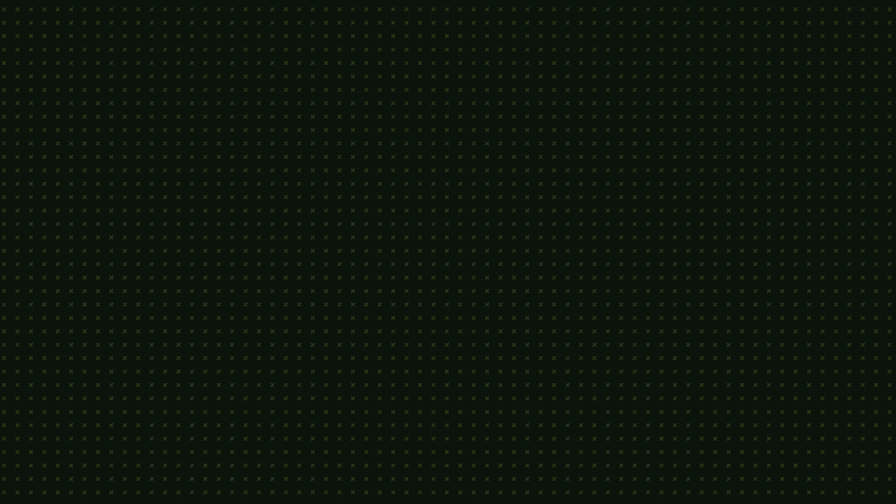
Write a WebGL 1 fragment shader that draws this pattern.

```glsl
precision highp float;
// Fine grid of tiny cross stitches on a near-black green cloth.
// Each cell holds two diagonal threads, green laid over olive, drawn as
// distance to a segment, with a faint shadow and a small change of tone.

uniform vec2 u_resolution;

float hash(vec2 p) {
  return fract(sin(dot(p, vec2(127.1, 311.7))) * 43758.5453);
}

// Distance to a segment through the origin along a unit direction
float threadDistance(vec2 p, vec2 direction, float halfLength) {
  float along = clamp(dot(p, direction), -halfLength, halfLength);
  return length(p - direction * along);
}

float coverage(float dist, float halfWidth, float pixel) {
  return clamp(0.5 + (halfWidth - dist) / pixel, 0.0, 1.0);
}

void main() {
  // Square cells, counted by the canvas height
  float rows = 37.565;
  float pixel = rows / u_resolution.y;
  vec2 grid = gl_FragCoord.xy / u_resolution.y * rows + vec2(0.196, -0.37);
  vec2 cell = floor(grid);
  vec2 p = fract(grid) - 0.5;

  // Cloth, slightly darker around each stitch
  vec3 color = vec3(0.040, 0.080, 0.043);
  color -= vec3(0.002, 0.007, 0.003) * smoothstep(0.32, 0.22, length(p));

  // Crossed threads
  float olive = coverage(threadDistance(p, vec2(0.7071, -0.7071), 0.15), 0.045, pixel);
  float green = coverage(threadDistance(p, vec2(0.7071, 0.7071), 0.15), 0.045, pixel);
  float tone = 0.95 + 0.1 * hash(cell);
  color = mix(color, vec3(0.190, 0.170, 0.075) * tone, olive);
  color = mix(color, vec3(0.150, 0.235, 0.125) * tone, green);

  gl_FragColor = vec4(color, 1.0);
}
```
